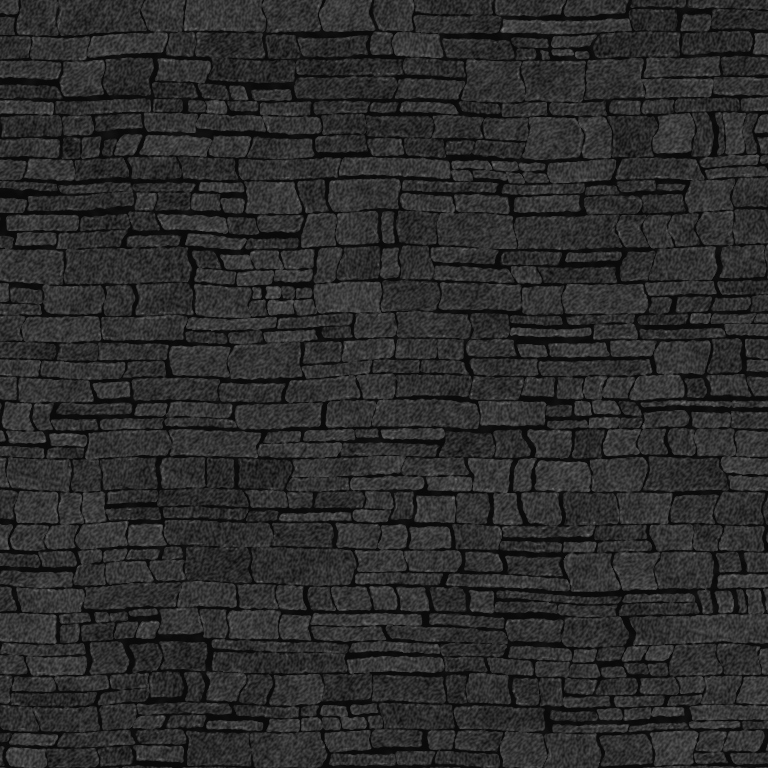
Reproduce this texture procedurally as a Shadertoy shader.

```glsl
// Dry-stone wall of dark grey, roughly coursed slabs with black joints and grainy faces.
#define COURSES 25.0      // full-height courses on the canvas
#define BLOCKS 5.0        // blocks along a course, each holding a few stones
#define JITTER 0.62       // unevenness of course heights and stone widths
#define JOINT 0.0007      // narrowest half-joint
#define GAPING 0.0055     // extra half-joint of the loosest stones
#define ROUNDING 0.0035   // corner radius of the stones
#define STONE_GREY 0.192
#define JOINT_GREY 0.040
#define GRAIN 0.15        // contrast of the finest grain
#define RIM 0.10          // brightness of the worn edges

float hash(vec2 p) {
    vec3 q = fract(p.xyx * 0.1031);
    q += dot(q, q.yzx + 33.33);
    return fract((q.x + q.y) * q.z);
}

float cornerSlope(vec2 corner, vec2 offset) {
    float angle = 6.2832 * hash(corner);
    return dot(vec2(cos(angle), sin(angle)), offset);
}

float gradientNoise(vec2 p) {
    vec2 i = floor(p), f = p - i;
    vec2 u = f * f * f * (f * (f * 6.0 - 15.0) + 10.0);
    vec2 e = vec2(0.0, 1.0);
    return mix(mix(cornerSlope(i, f), cornerSlope(i + e.yx, f - e.yx), u.x),
               mix(cornerSlope(i + e, f - e), cornerSlope(i + 1.0, f - 1.0), u.x), u.y);
}

float edgeAt(float i, float seed) {
    return i + JITTER * (hash(vec2(i, seed)) - 0.5);
}

// Uneven interval around t: lower edge, upper edge, index.
vec3 span(float t, float seed) {
    float i = floor(t);
    if (t < edgeAt(i, seed)) i -= 1.0;
    else if (t >= edgeAt(i + 1.0, seed)) i += 1.0;
    return vec3(edgeAt(i, seed), edgeAt(i + 1.0, seed), i);
}

// Half-joint width on one side of a stone: mostly tight, rarely gaping.
float inset(vec2 id, float side) {
    return JOINT + GAPING * pow(hash(id + side * 19.0), 6.0);
}

// Depth inside the stone at p (negative in the joints) and the stone's id.
float stoneDepth(vec2 p, out vec2 id) {
    // Course, then block along the course
    vec3 course = span(p.y * COURSES, 7.0);
    float shift = hash(vec2(course.z, 3.0));
    vec3 block = span(p.x * BLOCKS + shift, course.z + 31.0);
    vec2 blockId = vec2(block.z, course.z);
    vec2 yRange = course.xy / COURSES;
    vec2 xRange = (block.xy - shift) / BLOCKS;

    // Tall blocks often hold two thin layers
    float layer = 0.0;
    if (hash(blockId + 71.0) * (course.y - course.x) > 0.5) {
        float bed = mix(yRange.x, yRange.y, mix(0.36, 0.64, hash(blockId + 83.0)));
        layer = p.y < bed ? 1.0 : 2.0;
        if (p.y < bed) yRange.y = bed;
        else yRange.x = bed;
    }

    // Stones within the layer
    float seed = block.z * 17.0 + course.z * 57.0 + layer * 5.0;
    float count = 2.0 + floor(3.0 * hash(vec2(seed, 11.0)));
    float blockWidth = xRange.y - xRange.x;
    float t = (p.x - xRange.x) / blockWidth * count;
    float i = clamp(span(t, seed).z, 0.0, count - 1.0);
    float left = i < 0.5 ? 0.0 : edgeAt(i, seed);
    float right = i > count - 1.5 ? count : edgeAt(i + 1.0, seed);
    xRange = xRange.x + vec2(left, right) / count * blockWidth;
    id = vec2(i, seed);

    // Slightly tilted rounded box with its own joint on each side
    vec2 low = vec2(xRange.x + inset(id, 1.0), yRange.x + inset(id, 2.0));
    vec2 high = vec2(xRange.y - inset(id, 3.0), yRange.y - inset(id, 4.0));
    vec2 halfSize = 0.5 * (high - low);
    vec2 local = p - 0.5 * (low + high);
    local.y += local.x * 0.05 * (hash(id + 47.0) - 0.5);
    float radius = min(ROUNDING, 0.8 * min(halfSize.x, halfSize.y));
    vec2 q = abs(local) - halfSize + radius;
    return radius - length(max(q, 0.0)) - min(max(q.x, q.y), 0.0);
}

void mainImage(out vec4 fragColor, in vec2 fragCoord) {
    vec2 uv = fragCoord / iResolution.y;
    float pixel = 1.0 / iResolution.y;

    // Sagging courses, slanted side joints and chipped outlines
    vec2 p = uv;
    p.y += 0.014 * gradientNoise(uv * vec2(3.5, 2.5)) + 0.003 * gradientNoise(uv * 15.0 + 5.0);
    p.x += 0.013 * gradientNoise(uv * vec2(11.0, 32.0) + 9.0);
    vec2 id;
    float depth = stoneDepth(p, id);
    depth += 0.0020 * gradientNoise(uv * 75.0) + 0.0012 * gradientNoise(uv * 190.0 + 3.0);

    // Grain runs in a slightly different direction on each stone
    float angle = 0.6 + 0.8 * hash(id + 5.0);
    vec2 along = vec2(cos(angle), sin(angle));
    vec2 g = vec2(dot(uv, along), dot(uv, vec2(-along.y, along.x)));
    float fine = gradientNoise(g * vec2(215.0, 310.0) + id);
    float medium = gradientNoise(g * vec2(75.0, 120.0) + id);
    float patches = gradientNoise(uv * 19.0 + id);

    // Stone face
    float grey = STONE_GREY + 0.075 * (hash(id + 13.0) - 0.5);
    grey += GRAIN * fine + 0.075 * medium + 0.05 * patches;
    grey += 0.03 * gradientNoise(uv * 4.0 + 20.0);

    // Broken, speckled light along worn edges
    float rim = exp(-pow((depth - 0.0024) / 0.0014, 2.0));
    float wear = smoothstep(-0.35, 0.45, gradientNoise(uv * 45.0 + 30.0));
    float speckle = 0.45 + 2.6 * max(gradientNoise(uv * 245.0 + 40.0), 0.0);
    grey += RIM * rim * wear * speckle;

    // Dark joints
    float joint = JOINT_GREY + 0.05 * max(gradientNoise(uv * 60.0 + 50.0), 0.0);
    float soft = max(0.0009, 0.6 * pixel);
    grey = mix(joint, max(grey, 0.05), smoothstep(-soft, soft, depth));

    fragColor = vec4(vec3(grey), 1.0);
}
```
